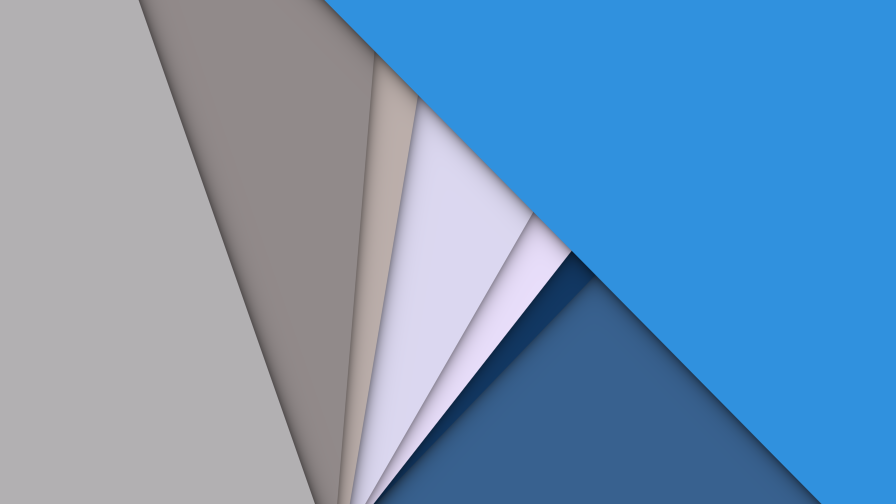
Give the GLSL for this background, as a Shadertoy shader.

```glsl
// Signed distance to the line from a to b, positive on its right side
float sideOf(vec2 p, vec2 a, vec2 b) {
    vec2 dir = normalize(b - a);
    return dot(p - a, vec2(dir.y, -dir.x));
}

// Lays a paper sheet left of the line, with a soft shadow on its right
void laySheet(inout vec3 color, vec2 p, vec2 a, vec2 b, vec3 paper, float shade) {
    float d = sideOf(p, a, b);
    float pixel = 1.0 / iResolution.y;
    color *= 1.0 - shade * exp(-max(d, 0.0) / 0.013);
    color = mix(paper, color, smoothstep(-0.7 * pixel, 0.7 * pixel, d));
}

void mainImage(out vec4 fragColor, in vec2 fragCoord) {
    vec2 p = fragCoord / iResolution.y;

    // Steel blue base, then the fan of sheets from right to left
    vec3 color = vec3(0.22, 0.38, 0.56);
    laySheet(color, p, vec2(0.745, 0.0), vec2(1.181, 0.454), vec3(0.07, 0.22, 0.39), 0.35);
    laySheet(color, p, vec2(0.741, 0.0), vec2(1.134, 0.502), vec3(0.91, 0.87, 0.98), 0.35);
    laySheet(color, p, vec2(0.7245, 0.0), vec2(1.058, 0.579), vec3(0.86, 0.845, 0.94), 0.4);
    laySheet(color, p, vec2(0.694, 0.0), vec2(0.829, 0.808), vec3(0.735, 0.685, 0.67), 0.4);
    laySheet(color, p, vec2(0.669, 0.0), vec2(0.743, 0.896), vec3(0.57, 0.54, 0.54), 0.4);
    laySheet(color, p, vec2(0.625, 0.0), vec2(0.275, 1.0), vec3(0.70, 0.69, 0.70), 0.45);

    // Bright blue sheet across the upper right
    laySheet(color, p, vec2(0.6435, 1.0), vec2(1.63, 0.0), vec3(0.19, 0.57, 0.87), 0.45);

    fragColor = vec4(color, 1.0);
}
```
